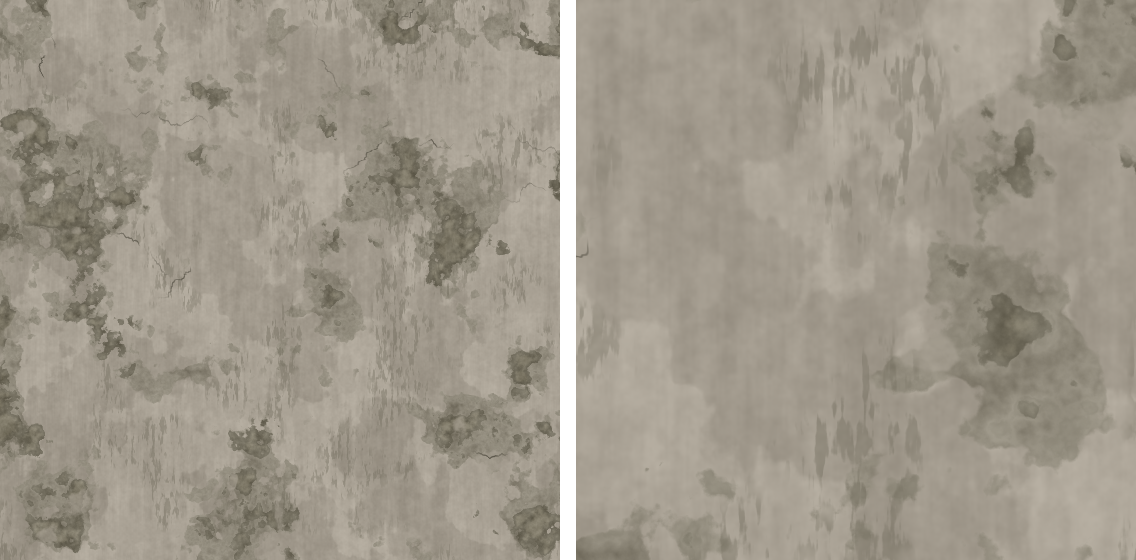
Left, the full canvas; right, a detail of the centre.
A WebGL 2 fragment shader for this texture:

```glsl
#version 300 es
precision highp float;
// Weathered plaster wall: layered streaky coat, pitted wear, dark ragged patches and fine cracks.

uniform vec2 u_resolution;
out vec4 fragColor;

const vec3 PALE_COAT = vec3(0.693, 0.663, 0.612);
const vec3 GREY_COAT = vec3(0.595, 0.565, 0.515);
const vec3 WORN_COAT = vec3(0.548, 0.526, 0.468);
const vec3 OLIVE_BARE = vec3(0.500, 0.476, 0.405);
const vec3 DARK_BARE = vec3(0.428, 0.409, 0.350);
const vec3 CRACK_COLOR = vec3(0.300, 0.285, 0.240);

const float PATCH_SCALE = 8.5;
const float WARP_SCALE = 8.0;
const float WARP_AMOUNT = 0.05;
const float LOBE_SCALE = 28.0;
const float LOBE_AMOUNT = 0.13;
const float RAGGED_SCALE = 34.0;
const float RAGGED_AMOUNT = 0.34;
const float WEAR_LEVEL = 0.562;
const float BARE_LEVEL = 0.624;
const float CRACK_WIDTH = 0.0007;
const int CRACK_COUNT = 11;

float hash(vec2 p) {
    vec3 h = fract(vec3(p.xyx) * 0.1031);
    h += dot(h, h.yzx + 33.33);
    return fract((h.x + h.y) * h.z);
}

vec2 hash2(vec2 p) {
    return vec2(hash(p), hash(p + 71.7));
}

float noise(vec2 p) {
    vec2 cell = floor(p);
    vec2 f = fract(p);
    f = f * f * (3.0 - 2.0 * f);
    float low = mix(hash(cell), hash(cell + vec2(1.0, 0.0)), f.x);
    float high = mix(hash(cell + vec2(0.0, 1.0)), hash(cell + 1.0), f.x);
    return mix(low, high, f.y);
}

float fbm(vec2 p) {
    const mat2 TURN = mat2(0.8, 0.6, -0.6, 0.8);
    float sum = 0.0;
    float weight = 0.508;
    for (int i = 0; i < 6; i++) {
        sum += weight * noise(p);
        p = TURN * p * 2.03 + 17.3;
        weight *= 0.5;
    }
    return sum;
}

// Noise drawn out along y; its octaves keep their axes.
float streaks(vec2 p) {
    return 0.5 * noise(p) + 0.3 * noise(p * 2.1 + 9.2) + 0.2 * noise(p * 4.3 + 4.7);
}

// Distance to the nearest scattered point, in cells.
float lobes(vec2 p) {
    vec2 cell = floor(p);
    float nearest = 2.0;
    for (int y = -1; y <= 1; y++) {
        for (int x = -1; x <= 1; x++) {
            vec2 c = cell + vec2(x, y);
            nearest = min(nearest, length(c + hash2(c) - p));
        }
    }
    return nearest;
}

// Coverage of thin, tapering, jagged lines.
float cracks(vec2 p, float pixel) {
    float cover = 0.0;
    for (int i = 0; i < CRACK_COUNT; i++) {
        vec2 id = vec2(float(i) * 3.0 + 5.0, 41.0);
        float angle = 6.2832 * hash(id + 7.0);
        vec2 dir = vec2(cos(angle), sin(angle));
        vec2 d = p - hash2(id);
        float reach = mix(0.04, 0.11, hash(id + 13.0));
        float along = dot(d, dir);
        float bend = (fbm(vec2(along * 17.0 + 60.0, id.x)) - 0.5) * 0.10;
        float across = abs(dot(d, vec2(-dir.y, dir.x)) + bend);
        float taper = 1.0 - smoothstep(0.2, 1.0, abs(along) / reach);
        float line = 1.0 - smoothstep(0.0, CRACK_WIDTH + pixel, across);
        float strength = mix(0.25, 0.8, hash(id + 29.0));
        float broken = smoothstep(0.2, 0.5, noise(p * 55.0));
        cover = max(cover, line * taper * strength * broken);
    }
    return cover;
}

void main() {
    vec2 p = gl_FragCoord.xy / u_resolution.y;
    float pixel = 1.0 / u_resolution.y;
    vec2 warp = vec2(fbm(p * WARP_SCALE + 3.1), fbm(p * WARP_SCALE + 47.9)) - 0.5;
    vec2 q = p + warp * WARP_AMOUNT;
    float mottle = fbm(p * 80.0 + 11.0) - 0.5;
    float ragged = fbm(p * RAGGED_SCALE + 61.0) - 0.5;
    float grain = 0.6 * noise(p * 190.0) + 0.4 * noise(p * 330.0 + 7.0) - 0.5;

    // Overlapping pale and grey coats with vertical runs
    float cloud = fbm(q * 6.0 + 80.0) - 0.5;
    float runs = streaks(vec2(p.x * 60.0, p.y * 6.0)) - 0.5;
    float fineRuns = streaks(vec2(p.x * 130.0, p.y * 13.0) + 33.0) - 0.5;
    float layer = fbm(q * 9.0 + 150.0) + 0.2 * ragged + 0.15 * runs;
    float tone = 0.52 + 0.5 * (smoothstep(0.47, 0.53, layer) - 0.5) + 0.9 * cloud
        + 0.6 * runs + 0.5 * fineRuns + 0.6 * mottle + 0.4 * ragged;
    vec3 color = mix(GREY_COAT, PALE_COAT, clamp(tone, -0.1, 1.15));

    // Worn areas with scalloped edges, mottling and dark pits
    float damage = fbm(q * PATCH_SCALE + 23.0) + RAGGED_AMOUNT * ragged
        + LOBE_AMOUNT * (lobes(q * LOBE_SCALE) - 0.48) + 0.16 * mottle;
    float worn = smoothstep(WEAR_LEVEL - 0.025, WEAR_LEVEL + 0.025, damage + 0.08 * runs);
    color = mix(color, WORN_COAT + 0.30 * mottle + 0.20 * ragged, worn * 0.8);
    float pits = smoothstep(0.05, 0.20, mottle + 0.4 * ragged);
    color = mix(color, DARK_BARE, pits * worn * 0.3);

    // Dark bare patches, deepest along the rim
    float decay = 0.58 * damage + 0.42 * fbm(q * 14.0 + 130.0) + 0.05 * mottle;
    float bare = smoothstep(BARE_LEVEL - 0.011, BARE_LEVEL + 0.011, decay);
    float core = smoothstep(BARE_LEVEL + 0.02, BARE_LEVEL + 0.09, decay);
    vec3 bareColor = mix(DARK_BARE, OLIVE_BARE, core * 0.8) + 0.26 * mottle;
    color = mix(color, bareColor, bare * 0.92);

    // Soft pale remnants
    float remnant = smoothstep(0.80, 0.87, noise(q * 22.0 + 200.0) + 0.3 * ragged);
    color = mix(color, mix(GREY_COAT, PALE_COAT, 0.65), remnant * 0.6);

    // Dry vertical scrapes broken up by fine speckle
    float scrapeZone = smoothstep(0.53, 0.68, fbm(p * 10.0 + 310.0));
    float scratch = streaks(vec2(p.x * 190.0, p.y * 42.0) + 55.0) + 0.6 * mottle;
    float scrape = smoothstep(0.50, 0.70, scratch);
    color = mix(color, DARK_BARE, scrape * scrapeZone * 0.4);

    // Cracks and surface grain
    color = mix(color, CRACK_COLOR, cracks(p, pixel));
    color += 0.034 * grain * (1.0 + 0.5 * worn);
    fragColor = vec4(clamp(color, 0.0, 1.0), 1.0);
}
```
